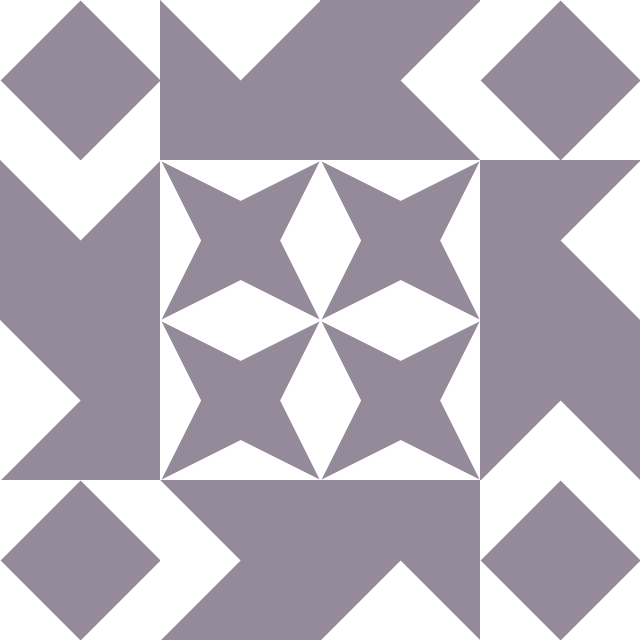
Reproduce this pattern procedurally as a WebGL 2 fragment shader.

```glsl
#version 300 es
precision highp float;
// Quilt block: four pointed stars framed by pinwheel arrows and corner diamonds.
uniform vec2 u_resolution;
out vec4 fragColor;

const vec3 MAUVE = vec3(0.584, 0.541, 0.604);
const vec3 WHITE = vec3(1.0);
const vec2 PATCH_SHIFT = vec2(0.004, -0.003); // slight offset inside each patch
const float STAR_WAIST = 0.247;
const int SAMPLES = 4;

bool insideDiamond(vec2 f, float radius) {
    return abs(f.x) + abs(f.y) < radius;
}

bool insideStar(vec2 f, float waist) {
    vec2 a = abs(f);
    return max(a.x, a.y) < waist + 0.5 * min(a.x, a.y);
}

// Patch with one triangular quarter cut away, above or to the right
bool insideNotched(vec2 f, bool notchAbove) {
    return notchAbove ? f.y < abs(f.x) : f.x < abs(f.y);
}

// Turns v by the quarter turns that bring the given border side to the top
vec2 turnToTop(vec2 v, vec2 side) {
    if (side.x > 1.0) return vec2(-v.y, v.x);
    if (side.x < -1.0) return vec2(v.y, -v.x);
    return side.y < -1.0 ? -v : v;
}

// Coverage of the 4 by 4 grid of patches, p in 0..4
float ink(vec2 p) {
    vec2 cell = floor(p) - 1.5;
    vec2 f = fract(p) - 0.5 - PATCH_SHIFT;
    vec2 ring = step(1.0, abs(cell));
    float border = ring.x + ring.y;
    if (border > 1.5) return float(insideDiamond(f, 0.5));
    if (border < 0.5) return float(insideStar(f, STAR_WAIST));
    bool notchAbove = turnToTop(cell, cell).x < 0.0;
    return float(insideNotched(turnToTop(f, cell), notchAbove));
}

void main() {
    float unit = 4.0 / min(u_resolution.x, u_resolution.y);
    vec2 center = 0.5 * u_resolution;

    // Average a grid of samples within the pixel for smooth edges
    float cover = 0.0;
    for (int j = 0; j < SAMPLES; j++) {
        for (int i = 0; i < SAMPLES; i++) {
            vec2 jitter = (vec2(i, j) + 0.5) / float(SAMPLES) - 0.5;
            cover += ink((gl_FragCoord.xy + jitter - center) * unit + 2.0);
        }
    }
    cover /= float(SAMPLES * SAMPLES);
    fragColor = vec4(mix(WHITE, MAUVE, cover), 1.0);
}
```
